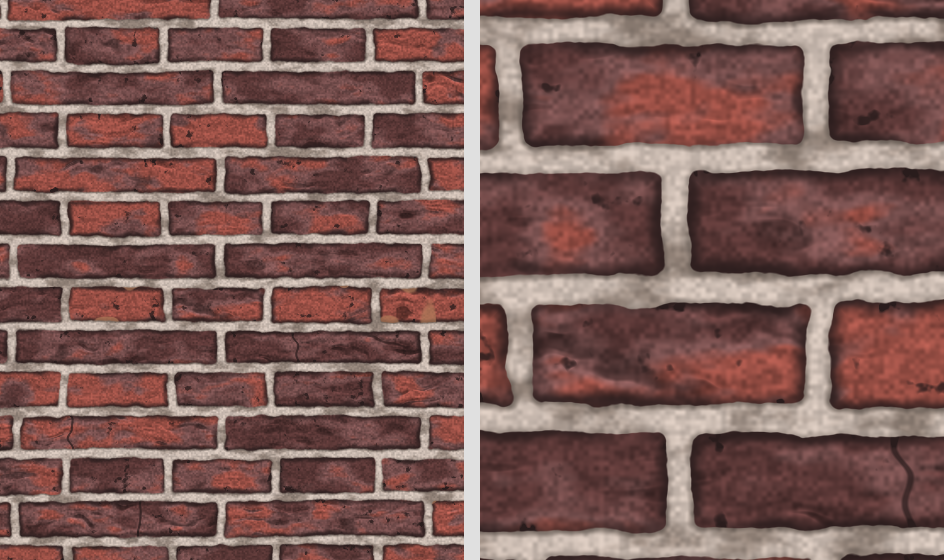
Left, the full canvas; right, a detail of the centre.
Write a Shadertoy shader that draws this texture.

```glsl
#define COURSES 13.0
#define COURSE_SHIFT 0.034
#define STRETCHER 0.3685
#define FIRST_JOINT 0.022
#define JOINT_WIDTH 0.0145
#define BED_WIDTH 0.0160
#define JOINT_JITTER 0.006
#define EDGE_WEAR 0.0075
#define CORNER 0.006
#define RELIEF 0.85

const vec3 PLUM = vec3(0.47, 0.315, 0.31);
const vec3 UMBER = vec3(0.35, 0.215, 0.21);
const vec3 RED = vec3(0.60, 0.31, 0.27);
const vec3 BURNT = vec3(0.16, 0.11, 0.11);
const vec3 LIME = vec3(0.80, 0.74, 0.70);
const vec3 GRIME = vec3(0.56, 0.50, 0.46);

float hash(vec2 p) {
    vec3 q = fract(vec3(p.xyx) * 0.1031);
    q += dot(q, q.yzx + 33.33);
    return fract((q.x + q.y) * q.z);
}

float noise(vec2 p) {
    vec2 i = floor(p), f = fract(p);
    f = f * f * (3.0 - 2.0 * f);
    return mix(mix(hash(i), hash(i + vec2(1, 0)), f.x),
               mix(hash(i + vec2(0, 1)), hash(i + vec2(1, 1)), f.x), f.y);
}

float fbm(vec2 p) {
    float sum = 0.0, amp = 0.5;
    for (int k = 0; k < 4; k++) {
        sum += amp * noise(p);
        p = mat2(1.6, 1.2, -1.2, 1.6) * p + 17.3;
        amp *= 0.5;
    }
    return sum / 0.9375;
}

// Horizontal creases left by hand moulding
float creases(vec2 p, float seed) {
    vec2 w = p * vec2(24.0, 95.0) + seed * 71.0;
    w.y += 5.0 * fbm(p * vec2(11.0, 14.0) + seed * 37.0);
    return 0.65 * noise(w) + 0.35 * noise(w * vec2(2.3, 1.9) + 9.0);
}

// Position of a vertical joint along its course
float jointX(float i, float row, float len, float start) {
    return start + i * len + JOINT_JITTER * (2.0 * hash(vec2(i + 40.0, row + 7.0)) - 1.0);
}

float roundedBox(vec2 p, vec2 halfSize) {
    vec2 q = abs(p) - halfSize + CORNER;
    return length(max(q, 0.0)) + min(max(q.x, q.y), 0.0) - CORNER;
}

void mainImage(out vec4 fragColor, in vec2 fragCoord) {
    float px = 1.0 / iResolution.y;
    vec2 p = vec2(fragCoord.x, iResolution.y - fragCoord.y) * px;

    // Uneven laying
    vec2 w = p;
    w.y += 0.006 * (noise(p * vec2(5.0, 9.0)) - 0.5);
    w.x += 0.005 * (noise(p * vec2(9.0, 22.0) + 50.0) - 0.5);

    // Alternate courses of stretchers and headers
    float row = floor((w.y + COURSE_SHIFT) * COURSES);
    float header = mod(row, 2.0);
    float len = STRETCHER * (1.0 - 0.5 * header);
    float start = FIRST_JOINT + header * STRETCHER * 0.25 + 0.0015 * (row - 6.0);
    float i = floor((w.x - start) / len);
    if (w.x < jointX(i, row, len, start)) i -= 1.0;
    else if (w.x > jointX(i + 1.0, row, len, start)) i += 1.0;

    // Brick outline with worn edges
    float left = jointX(i, row, len, start);
    float right = jointX(i + 1.0, row, len, start);
    vec2 id = vec2(i + 20.0, row + 3.0);
    float seed = hash(id), tint = hash(id + 31.0), rough = hash(id + 67.0);
    vec2 local = w - vec2(0.5 * (left + right), (row + 0.5) / COURSES - COURSE_SHIFT);
    vec2 halfSize = 0.5 * vec2(right - left - JOINT_WIDTH, 1.0 / COURSES - BED_WIDTH);
    halfSize.y += 0.003 * (seed - 0.5);
    float d = roundedBox(local, halfSize);
    d += EDGE_WEAR * (fbm(p * 48.0 + seed * 19.0) - 0.5);

    // Brick face: mottled clay with creases lit from above
    float grain = noise(p * 330.0) - 0.5;
    float h = creases(p, seed);
    float slope = creases(p + vec2(0.0, 0.003), seed) - h;
    float strength = mix(0.3, 1.0, rough);
    float mottle = fbm(p * vec2(16.0, 28.0) + seed * 53.0);
    float warmth = mottle + 0.45 * (tint - 0.5) + 0.35 * strength * (h - 0.5);
    vec3 brick = mix(UMBER, PLUM, smoothstep(0.26, 0.48, warmth));
    brick = mix(brick, RED, smoothstep(0.47, 0.66, warmth));
    brick *= 1.0 + RELIEF * strength * slope + 0.34 * grain;
    brick *= 1.0 - 0.45 * strength * smoothstep(0.36, 0.18, h);

    // Pits, burnt rims and an occasional crack
    float pits = smoothstep(0.72, 0.83, fbm(p * 62.0 + 80.0));
    float rim = smoothstep(-0.010, 0.0, d + 0.006 * (noise(p * 40.0 + 5.0) - 0.5));
    rim *= smoothstep(0.25, 0.65, noise(p * vec2(22.0, 34.0) + 12.0) + 0.2);
    float crackX = (seed - 0.5) * halfSize.x + 0.012 * (noise(vec2(p.y * 60.0, seed * 90.0)) - 0.5);
    float crack = smoothstep(0.003, 0.0008, abs(local.x - crackX));
    crack *= (1.0 - header) * step(0.78, rough);
    brick = mix(brick, BURNT, clamp(0.8 * pits + 0.85 * rim + 0.7 * crack, 0.0, 1.0));
    float chip = smoothstep(0.77, 0.82, noise(p * 26.0 + 140.0)) * step(0.88, tint);
    brick = mix(brick, vec3(0.68, 0.48, 0.35), 0.7 * chip);

    // Sandy mortar, grimy close to the bricks
    float sand = fbm(p * vec2(30.0, 55.0) + 200.0);
    vec3 mortar = mix(GRIME, LIME, smoothstep(0.25, 0.58, sand));
    float under = smoothstep(0.0, 0.02, local.y);
    mortar = mix(mortar, GRIME * 0.75, (0.35 + 0.45 * under) * smoothstep(0.0045, 0.0, d));
    mortar *= 1.0 + 0.22 * grain;

    vec3 color = mix(mortar, brick, smoothstep(px, -px, d));
    fragColor = vec4(clamp(color, 0.0, 1.0), 1.0);
}
```
